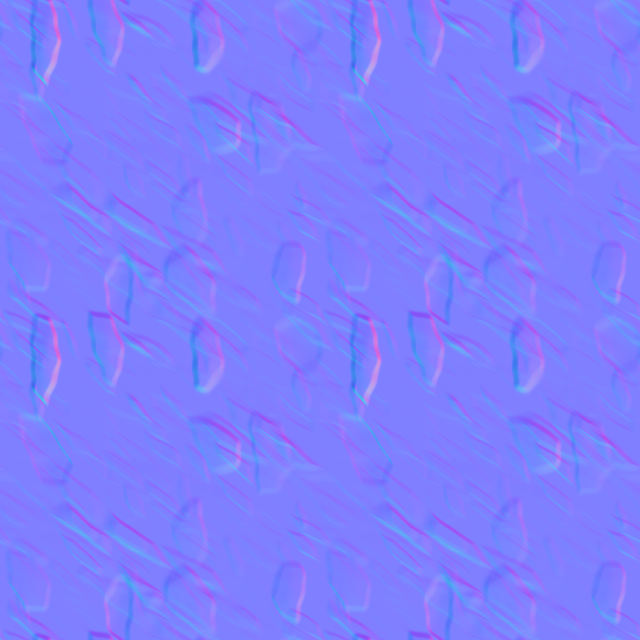
Reproduce this texture map procedurally as a Shadertoy shader.

```glsl
// Tangent-space normal map of chipped rock, tiled two by two.
// A periodic height field sums angular plates, thin slivers and sheared cellular
// creases; its central differences give the normal (green points down).

const float TAU = 6.2831853;

vec2 hash2(vec2 p) {
    return fract(sin(vec2(dot(p, vec2(127.1, 311.7)), dot(p, vec2(269.5, 183.3)))) * 43758.55);
}

// One angular plate: sides across the grain are crisp, sides along it fade out
float plate(vec2 q, vec2 size, vec2 grain, vec2 id) {
    float h = 1.0;
    for (int i = 0; i < 6; i++) {
        vec2 rnd = hash2(id + float(i) * 7.3);
        float a = (float(i) + 0.5 * rnd.x) * TAU / 6.0;
        vec2 dir = vec2(cos(a), sin(a)) / size;
        float inside = (0.7 + 0.3 * rnd.y - dot(q, dir)) / length(dir);
        float facing = abs(dot(normalize(dir), grain));
        float width = mix(0.05, mix(0.009, 0.022, fract(rnd.x * 5.0 + rnd.y)), facing);
        float lip = smoothstep(0.0, width, inside);
        h *= mix(smoothstep(0.0, 0.07, inside), lip, 0.7);
    }
    return h;
}

// Plates scattered on an n by n wrapped grid, leaning to the lower right
float plates(vec2 p, float n, float seed, vec2 extent, vec2 leanRange) {
    float h = 0.0;
    vec2 base = floor(p * n);
    for (int k = 0; k < 9; k++) {
        vec2 cell = base + vec2(k % 3, k / 3) - 1.0;
        vec2 id = mod(cell, n) + seed;
        vec2 place = hash2(id), shape = hash2(id + 31.7), mood = hash2(id + 57.1);
        if (mood.x < 0.1) continue;

        // Relief is sharper and narrower around one battered region
        vec2 center = (cell + 0.25 + 0.5 * place) / n;
        vec2 away = abs(fract(center - vec2(0.35, 0.88) + 0.5) - 0.5);
        float battered = 1.0 - smoothstep(0.1, 0.45, length(away));

        float lean = mix(leanRange.x, leanRange.y, shape.x);
        mat2 turn = mat2(cos(lean), -sin(lean), sin(lean), cos(lean));
        vec2 q = turn * (p - center);
        vec2 size = extent * vec2(1.0 - 0.3 * battered, 1.0) * mix(0.75, 1.1, shape.y);
        if (length(q / size) > 1.6) continue;

        float side = mood.y < 0.15 ? -0.6 : 1.0;
        float tilt = 1.0 + 0.5 * dot(q / size, 2.0 * hash2(id + 83.9) - 1.0);
        float relief = mix(0.0055, 0.017, battered) * mix(0.5, 1.4, place.x);
        h += side * relief * tilt * plate(q, size, turn * vec2(0.83, 0.56), id);
    }
    return h;
}

// Cellular facets, sheared along the diagonal and wrapped to the unit tile
float creases(vec2 p, vec2 n, float shear) {
    vec2 q = vec2(n.x * p.x, n.y * p.y + shear * p.x);
    vec2 base = floor(q);
    float near = 9.0, next = 9.0, lift = 0.0;
    for (int k = 0; k < 9; k++) {
        vec2 cell = base + vec2(k % 3, k / 3) - 1.0;
        vec2 id = mod(cell - vec2(0.0, shear * floor(cell.x / n.x)), n);
        vec2 rnd = hash2(id + n);
        float d = length(cell + 0.15 + 0.7 * rnd - q);
        if (d < near) {
            next = near;
            near = d;
            lift = fract(rnd.x * 9.0 + rnd.y * 5.0) - 0.45;
        } else {
            next = min(next, d);
        }
    }
    return lift * lift * lift * smoothstep(0.0, 0.45, next - near);
}

float height(vec2 p) {
    // Small periodic warp roughens the straight edges
    vec2 w = p + 0.005 * sin(TAU * (vec2(3, 2) * p.yx + vec2(0.1, 0.6)))
               + 0.002 * sin(TAU * (vec2(13, 11) * p.yx + vec2(2, 3) * p));
    float h = plates(w, 4.0, 3.0, vec2(0.08, 0.145), vec2(0.0, 0.65));
    h += 0.65 * plates(w, 6.0, 41.0, vec2(0.027, 0.085), vec2(0.3, 0.9));
    h += 0.022 * creases(w, vec2(6, 13), 10.0);
    h += 0.014 * creases(w, vec2(9, 21), 16.0);

    // Broad swell
    return h + 0.0003 * sin(TAU * (2.0 * p.x + 3.0 * p.y) + 2.0 * sin(TAU * p.x));
}

void mainImage(out vec4 fragColor, in vec2 fragCoord) {
    vec2 p = fract(2.0 * fragCoord / iResolution.xy);
    vec2 e = vec2(0.0022, 0.0);
    vec2 slope = vec2(height(p + e.xy) - height(p - e.xy),
                      height(p + e.yx) - height(p - e.yx)) / (2.0 * e.x);
    vec3 normal = normalize(vec3(-slope.x, slope.y, 1.0));
    fragColor = vec4(0.5 + 0.5 * normal, 1.0);
}
```
